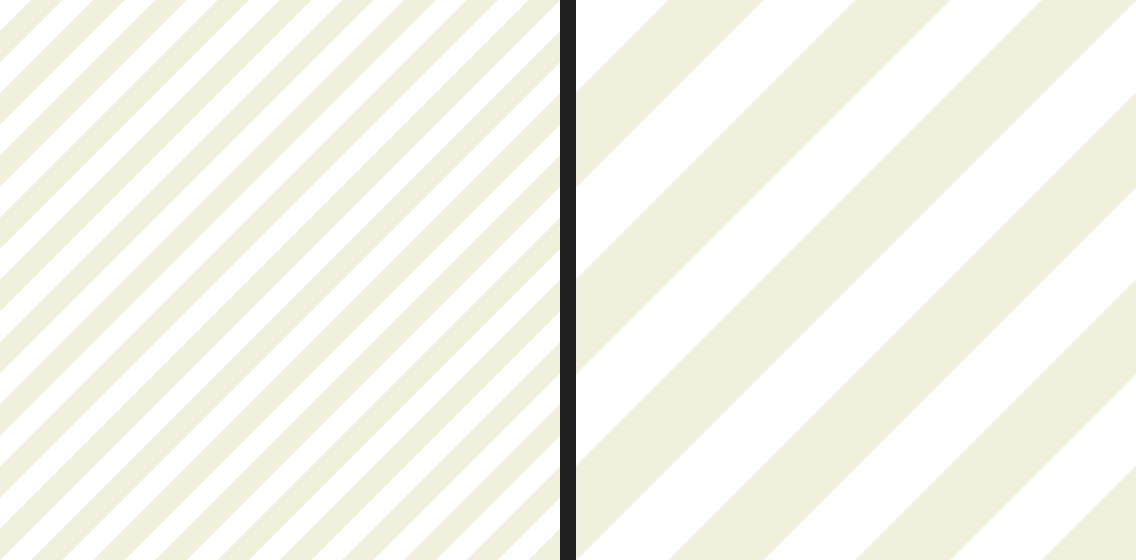
Left, the full canvas; right, a detail of the centre.
Reproduce this pattern procedurally as a Shadertoy shader.

```glsl
const vec3 WHITE = vec3(1.0);
const vec3 CREAM = vec3(0.945, 0.941, 0.867);
const float REPEATS = 9.0;

// Signed distance to the nearest diagonal band, in canvas units
float bandDistance(vec2 uv) {
    float phase = REPEATS * (uv.x - uv.y);
    float fromCentre = abs(fract(phase - 0.25) - 0.5);
    return (fromCentre - 0.255) / (REPEATS * sqrt(2.0));
}

void mainImage(out vec4 fragColor, in vec2 fragCoord) {
    vec2 uv = fragCoord / iResolution.xy;

    // Slightly soft edge, never narrower than a pixel
    float softness = max(0.001, 0.8 / min(iResolution.x, iResolution.y));
    float band = 1.0 - smoothstep(-softness, softness, bandDistance(uv));

    fragColor = vec4(mix(WHITE, CREAM, band), 1.0);
}
```
